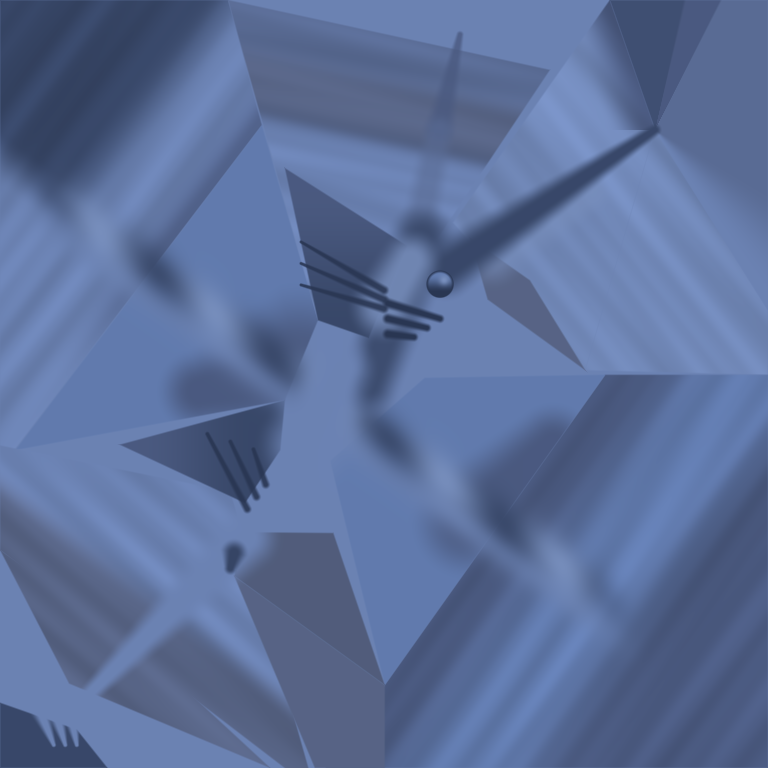
A WebGL 1 fragment shader for this background:

```glsl
precision highp float;
uniform vec2 u_resolution;

const vec3 HIGH = vec3(.47, .56, .74);
const vec3 LIGHT = vec3(.42, .51, .7);
const vec3 BLUE = vec3(.38, .48, .68);
const vec3 MID = vec3(.35, .42, .58);
const vec3 GRAY = vec3(.34, .39, .52);
const vec3 SHADE = vec3(.29, .35, .5);
const vec3 DEEP = vec3(.22, .28, .41);
const vec3 INK = vec3(.16, .21, .32);
const float EDGE = .0015;
const float FOLD_FREQ = 38.;
const float FOLD_GAIN = .17;
const float LIMB_PERIOD = .15;
const float LIMB_WIDTH = .032;
const vec4 LIMB = vec4(0, .794, .853, .177);
const vec2 APEX = vec2(.853, .831);
const vec2 ORB = vec2(.573, .63);
const float ORB_RADIUS = .018;

vec2 p;
vec3 color = LIGHT;

void paint(vec3 tone, float mask) {
  color = mix(color, tone, mask);
}

float corner(vec2 i, vec2 f, vec2 o) {
  float a = 6.2832 * fract(sin(dot(i + o, vec2(127.1, 311.7))) * 4375.5);
  return dot(vec2(cos(a), sin(a)), f - o);
}

float gradientNoise(vec2 q) {
  vec2 i = floor(q), f = fract(q), w = f * f * (3. - 2. * f), e = vec2(1, 0);
  return mix(mix(corner(i, f, e.yy), corner(i, f, e), w.x),
    mix(corner(i, f, e.yx), corner(i, f, e.xx), w.x), w.y);
}

// Brightness of folds running along dir
float folds(vec2 dir) {
  vec2 q = vec2(dot(p, vec2(-dir.y, dir.x)) * FOLD_FREQ, dot(p, dir) * 2.);
  return 1. + FOLD_GAIN * gradientNoise(q);
}

// Signed distance to a line, positive on its left
float side(vec2 a, vec2 b) {
  vec2 d = normalize(b - a);
  return dot(p - a, vec2(-d.y, d.x));
}

// Convex counterclockwise facet
float quad(vec4 a, vec4 b) {
  float m = min(min(side(a.xy, a.zw), side(a.zw, b.xy)), min(side(b.xy, b.zw), side(b.zw, a.xy)));
  return smoothstep(-EDGE, EDGE, m);
}

// Soft tapered line
float stroke(vec4 s, float ra, float rb) {
  vec2 d = s.zw - s.xy, q = p - s.xy;
  float h = clamp(dot(q, d) / dot(d, d), 0., 1.), r = mix(ra, rb, h);
  return 1. - smoothstep(r * .2, r, length(q - d * h));
}

float band(float x, float lo, float hi, float soft) {
  return smoothstep(lo - soft, lo + soft, x) - smoothstep(hi - soft, hi + soft, x);
}

void facets() {
  // Left side
  float u = side(vec2(.02, .414), vec2(.341, .837));
  vec3 tone = mix(LIGHT, SHADE, .8 * band(u, -.02, .025, .02) * smoothstep(.5, .7, p.y));
  tone = mix(tone, DEEP, smoothstep(.09, .17, u) * smoothstep(-.03, .03, side(LIMB.xy, LIMB.zw)));
  paint(tone * folds(vec2(.6, .8)), quad(vec4(0, 1, 0, .39), vec4(.341, .837, .297, 1)));
  tone = mix(BLUE, SHADE, stroke(vec4(.26, .49, .39, .52), .06, .12));
  paint(tone, quad(vec4(.02, .414, .371, .479), vec4(.414, .583, .341, .837)));
  // Top panel
  u = side(vec2(.716, .909), vec2(.297, 1));
  tone = mix(mix(MID, GRAY, band(u, .06, .13, .02)), LIGHT, smoothstep(.13, .16, u));
  paint(tone * folds(vec2(.97, -.22)), quad(vec4(.297, 1, .414, .583), vec4(.55, .66, .716, .909)));
  tone = mix(DEEP, SHADE, smoothstep(.58, .75, p.y));
  paint(tone, quad(vec4(.371, .781, .414, .583), vec4(.48, .56, .53, .68)));
  // Right side and its fan
  u = side(APEX, vec2(.794, 1)) + .2 * step(p.y, APEX.y);
  tone = mix(SHADE, mix(LIGHT, HIGH, .4), smoothstep(0., .06, u)) * folds(vec2(.62, -.78));
  paint(tone, quad(vec4(.794, 1, .59, .71), vec4(.762, .518, APEX)));
  paint(tone, quad(vec4(APEX, .762, .518), vec4(1, .512, 1, .596)));
  float angle = atan(p.y - APEX.y, p.x - APEX.x);
  tone = mix(mix(LIGHT, MID, smoothstep(-1., -.5, angle)), SHADE, smoothstep(1.09, 1.11, angle));
  tone = mix(tone, DEEP, .6 * smoothstep(1.33, 1.36, angle));
  paint(tone, quad(vec4(.794, 1, APEX), vec4(1, .596, 1, 1)));
  paint(GRAY, quad(vec4(.612, .69, .635, .61), vec4(.762, .518, .69, .635)));
  // Lower right
  u = side(vec2(.788, .512), vec2(.424, 0));
  tone = mix(SHADE, BLUE, band(u, .08, .22, .05)) * folds(vec2(.58, .81));
  paint(tone, quad(vec4(.788, .512, .424, 0), vec4(1, 0, 1, .512)));
  tone = mix(BLUE, SHADE, stroke(vec4(.61, .32, .72, .42), .08, .06));
  paint(tone, quad(vec4(.43, .4, .501, .108), vec4(.788, .512, .553, .508)));
  // Lower left
  u = side(vec2(0, .284), vec2(.41, -.03));
  tone = mix(GRAY, LIGHT, smoothstep(.05, .09, u)) * folds(vec2(.75, -.66));
  paint(tone, quad(vec4(0, .42, 0, .284), vec4(.41, -.03, .3, .36)));
  paint(tone, quad(vec4(0, .284, .09, .11), vec4(.352, 0, .19, .15)));
  paint(GRAY, quad(vec4(.305, .25, .41, 0), vec4(.501, 0, .501, .108)));
  paint(GRAY * .93, quad(vec4(.319, .307, .305, .25), vec4(.501, .108, .434, .306)));
  tone = mix(SHADE, DEEP, smoothstep(.18, .33, p.x));
  paint(tone, quad(vec4(.156, .421, .319, .345), vec4(.365, .414, .371, .479)));
  paint(DEEP, quad(vec4(0, .085, 0, 0), vec4(.14, 0, .1, .05)));
}

void limbs() {
  // Long diagonal with alternating highlights
  float d = side(LIMB.xy, LIMB.zw) / LIMB_WIDTH, e = d + .9;
  float ends = band(p.x, .06, .79, .06);
  float wave = .5 + .5 * cos(6.2832 * (p.x - .13) / LIMB_PERIOD);
  paint(LIGHT, .8 * ends * exp(-2. * e * e));
  paint(mix(DEEP, HIGH, wave), .9 * ends * exp(-1.5 * d * d));
  // Side limbs
  paint(HIGH, .6 * stroke(vec4(.77, .75, .64, .67), .03, .05));
  paint(DEEP, stroke(vec4(APEX, .58, .65), .01, .045));
  paint(SHADE, .8 * stroke(vec4(.599, .955, .572, .83), .006, .025));
  paint(MID, .6 * stroke(vec4(.572, .83, .545, .7), .025, .03));
  paint(LIGHT, stroke(vec4(.32, .3, .115, .095), .05, .015));
  paint(INK, .8 * stroke(vec4(.305, .28, .3, .26), .02, .01));
  // Centre and head
  paint(DEEP, .9 * stroke(vec4(.55, .69, .48, .5), .05, .045));
  paint(LIGHT, stroke(vec4(.4, .42, .445, .52), .07, .05));
  paint(HIGH, .85 * stroke(vec4(.535, .66, .5, .6), .045, .05));
}

void details() {
  // Hairs, fingers, claws and pale roots
  for (int i = 0; i < 3; i++) {
    float k = float(i);
    paint(INK, .9 * stroke(vec4(.392, .685 - .028 * k, .5, .622 - .012 * k), .003, .008));
    paint(INK, stroke(vec4(.505, .605 - .02 * k, .573 - .017 * k, .585 - .012 * k), .009, .007));
    paint(INK, .9 * stroke(vec4(.27 + .03 * k, .435 - .01 * k, .322 + .012 * k, .337 + .016 * k), .004, .007));
    paint(LIGHT, stroke(vec4(.05 + .02 * k, .08, .07 + .015 * k, .03), .016, .004));
  }
  // Glossy orb
  vec2 q = (p - ORB) / ORB_RADIUS;
  float r = length(q);
  vec3 ball = mix(INK, BLUE, smoothstep(-.6, .7, q.y));
  ball = mix(ball, HIGH, exp(-8. * dot(q - .3, q - .3)));
  paint(mix(ball, INK, smoothstep(.75, 1., r)), 1. - smoothstep(.92, 1.05, r));
}

void main() {
  p = gl_FragCoord.xy / u_resolution;
  facets();
  limbs();
  details();
  gl_FragColor = vec4(color, 1);
}
```
